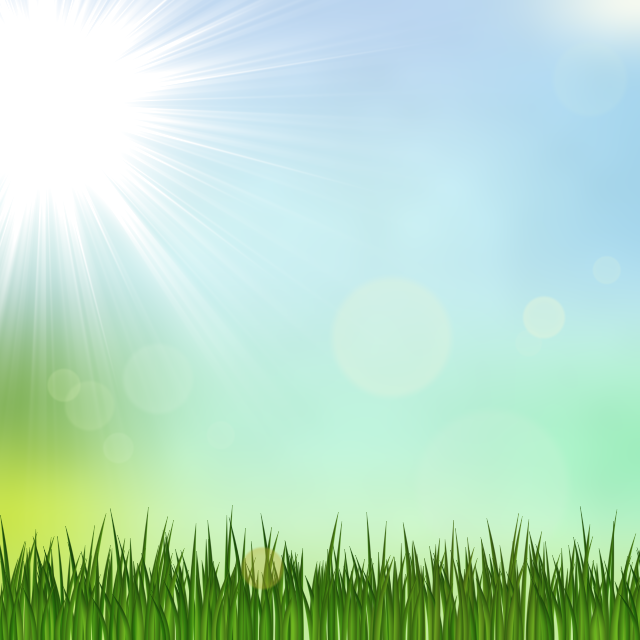
Reproduce this background procedurally as a WebGL 2 fragment shader.

```glsl
#version 300 es
precision highp float;

uniform vec2 u_resolution;
out vec4 fragColor;

float hash(vec2 p) {
    return fract(sin(dot(p, vec2(127.1, 311.7))) * 43758.5453);
}

float noise(vec2 p) {
    vec2 i = floor(p), f = fract(p);
    f = f * f * (3.0 - 2.0 * f);
    return mix(mix(hash(i), hash(i + vec2(1, 0)), f.x),
               mix(hash(i + vec2(0, 1)), hash(i + vec2(1, 1)), f.x), f.y);
}

vec3 skyColor(vec2 p) {
    vec3 c = mix(vec3(0.80, 0.96, 0.79), vec3(0.73, 0.94, 0.85), smoothstep(0.15, 0.34, p.y));
    c = mix(c, vec3(0.79, 0.94, 0.95), smoothstep(0.32, 0.60, p.y));
    c = mix(c, vec3(0.72, 0.83, 0.94), smoothstep(0.62, 1.0, p.y));

    // Blue and mint toward the right edge
    float right = smoothstep(0.6, 1.05, p.x);
    c = mix(c, vec3(0.62, 0.82, 0.92), 0.85 * right * smoothstep(0.42, 0.66, p.y));
    c = mix(c, vec3(0.63, 0.94, 0.75), right * exp(-pow((p.y - 0.29) / 0.13, 2.0)));

    // Green and lime toward the left edge
    vec3 meadow = mix(vec3(0.80, 0.91, 0.30), vec3(0.50, 0.70, 0.33), smoothstep(0.19, 0.38, p.y));
    meadow = mix(meadow, vec3(0.60, 0.77, 0.72), smoothstep(0.36, 0.58, p.y));
    c = mix(c, meadow, exp(-pow(p.x / 0.21, 2.0)) * (1.0 - smoothstep(0.45, 0.75, p.y)));

    // Cream corner and faint haze
    vec2 corner = (p - 1.0) * vec2(6.0, 13.0);
    c = mix(c, vec3(0.98, 0.98, 0.93), 0.9 * exp(-dot(corner, corner)));
    return c + 0.03 * (noise(p * 7.0) + 0.5 * noise(p * 17.0) - 0.75);
}

// Returns the white amount of the sun and its rays
float sunLight(vec2 d) {
    float r = length(d), a = atan(d.y, d.x);
    float glow = 1.3 * exp(-pow(r / 0.175, 2.0)) + 0.3 * exp(-r / 0.2);

    float fan = noise(vec2(a * 9.0, 3.0)) * noise(vec2(a * 28.0, 7.0));
    fan += 0.5 * pow(noise(vec2(a * 65.0, 11.0)), 3.0);
    glow += 1.1 * fan * exp(-pow(r / 0.33, 2.0));

    // Thin bright rays: angle, length
    vec2 rays[8] = vec2[8](vec2(0.158, 0.66), vec2(-0.26, 0.58), vec2(-0.65, 0.50), vec2(-1.32, 0.50),
                           vec2(0.71, 0.34), vec2(0.43, 0.42), vec2(-1.146, 0.39), vec2(-0.46, 0.40));
    for (int i = 0; i < 8; i++) {
        vec2 dir = vec2(cos(rays[i].x), sin(rays[i].x));
        float along = dot(d, dir), across = abs(dot(d, vec2(-dir.y, dir.x)));
        float fade = smoothstep(rays[i].y, 0.1, along) * step(0.0, along);
        glow += fade * (0.6 * exp(-pow(across / 0.0017, 2.0)) + 0.12 * exp(-across / 0.008));
    }
    return clamp(glow, 0.0, 1.0);
}

// Soft disc with a slightly brighter rim
float bokeh(vec2 p, vec2 center, float radius) {
    float d = length(p - center) / radius;
    return smoothstep(1.08, 0.9, d) * (0.8 + 0.2 * smoothstep(0.5, 0.95, d));
}

vec3 addBokeh(vec3 c, vec2 p) {
    // Center, radius, strength
    vec4 discs[11] = vec4[11](
        vec4(0.612, 0.473, 0.094, 0.50), vec4(0.850, 0.504, 0.033, 0.62), vec4(0.948, 0.578, 0.022, 0.25),
        vec4(0.247, 0.408, 0.055, 0.20), vec4(0.100, 0.398, 0.026, 0.20), vec4(0.140, 0.366, 0.039, 0.16),
        vec4(0.185, 0.300, 0.024, 0.16), vec4(0.922, 0.876, 0.058, 0.12), vec4(0.345, 0.320, 0.022, 0.15),
        vec4(0.770, 0.240, 0.120, 0.20), vec4(0.826, 0.464, 0.021, 0.16));
    for (int i = 0; i < 11; i++) {
        vec3 tint = mix(vec3(0.87, 0.95, 0.70), vec3(0.86, 0.95, 0.87), smoothstep(0.1, 0.25, discs[i].x));
        c = mix(c, tint, discs[i].w * bokeh(p, discs[i].xy, discs[i].z));
    }
    return c;
}

// Curved, tapered blades in layers from back to front
vec3 addGrass(vec3 c, vec2 p, float px) {
    for (int layer = 0; layer < 7; layer++) {
        float depth = float(layer) / 6.0;
        float cell = mix(0.023, 0.016, depth);
        float column = floor(p.x / cell);
        for (int n = -3; n <= 3; n++) {
            vec2 id = vec2(column + float(n), float(layer) * 17.0 + 5.0);
            float r = hash(id), s = hash(id + 41.3), k = hash(id + 83.9);
            float height = mix(0.135 + 0.08 * r * r, 0.065 + 0.07 * r, depth);
            float t = p.y / height;
            if (t > 1.0) continue;
            float x = (id.x + s) * cell + (k - 0.5) * 0.055 * t * t + (r - 0.5) * 0.012 * t;
            float halfWidth = mix(0.0035, 0.0065, s) * (1.0 - t * t) * (0.75 + 0.25 * t);
            float side = (p.x - x) / max(halfWidth, px);
            float cover = smoothstep(px, -px, abs(p.x - x) - halfWidth);

            vec3 tip = mix(vec3(0.10, 0.32, 0.04), vec3(0.30, 0.52, 0.07), k);
            vec3 stem = mix(vec3(0.16, 0.46, 0.04), vec3(0.44, 0.70, 0.13), s);
            vec3 blade = mix(stem, tip, smoothstep(0.15, 0.9, t));
            float warm = smoothstep(0.25, 0.0, abs(p.x - 0.73)) * r;
            blade = mix(blade, vec3(0.50, 0.56, 0.14), 0.4 * warm);
            blade *= 0.88 + 0.22 * side * (k > 0.5 ? 1.0 : -1.0);
            c = mix(c, blade, cover);
        }
    }
    return c;
}

void main() {
    vec2 p = gl_FragCoord.xy / u_resolution;
    vec3 c = addBokeh(skyColor(p), p);
    c = mix(c, vec3(1.0), sunLight(p - vec2(0.07, 0.838)));
    c = mix(c, vec3(0.74, 0.90, 0.50), 0.6 * smoothstep(0.2, 0.05, p.y));
    if (p.y < 0.22) c = addGrass(c, p, 0.8 / u_resolution.y);

    // Warm flare over the grass
    c = mix(c, vec3(0.74, 0.68, 0.20), 0.42 * bokeh(p, vec2(0.41, 0.112), 0.033));
    fragColor = vec4(clamp(c, 0.0, 1.0), 1.0);
}
```
